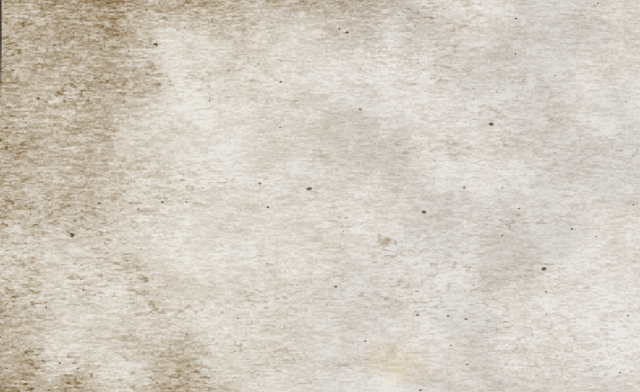
Give the GLSL for this texture, as a WebGL 1 fragment shader.

```glsl
precision highp float;
// Aged, pale woven paper with brown edge stains, horizontal fibres and flecks.

#define PAPER vec3(0.886, 0.868, 0.831)  // clean sheet
#define FADE vec3(0.27, 0.33, 0.41)      // light lost per unit of stain
#define BASE_TONE 0.05
#define MOTTLE 0.42
#define LEFT_STAIN 0.46
#define TOP_STAIN 0.42
#define FIBRE_CLEAN 0.50
#define FIBRE_STAINED 1.25
#define FLECKS 0.42
#define CLOUDS 0.055
#define SPECK_CHANCE 0.16

uniform vec2 u_resolution;

float hash(vec2 p) {
  vec3 q = fract(p.xyx * 0.1031);
  q += dot(q, q.yzx + 33.33);
  return fract((q.x + q.y) * q.z);
}

float noise(vec2 p) {
  vec2 i = floor(p), f = fract(p);
  f = f * f * (3.0 - 2.0 * f);
  float low = mix(hash(i), hash(i + vec2(1.0, 0.0)), f.x);
  float high = mix(hash(i + vec2(0.0, 1.0)), hash(i + 1.0), f.x);
  return mix(low, high, f.y);
}

float fbm(vec2 p) {
  float sum = 0.0, weight = 0.5;
  for (int i = 0; i < 6; i++) {
    sum += weight * noise(p);
    p = mat2(1.6, 1.2, -1.2, 1.6) * p + 17.3;
    weight *= 0.54;
  }
  return sum / 1.06;
}

// 1 below the lower bound, 0 above the upper one
float fall(float lower, float upper, float x) {
  return 1.0 - smoothstep(lower, upper, x);
}

// Sparse dark dots, at most one per cell
float specks(vec2 p, float cells, float radius) {
  vec2 q = p * cells, id = floor(q);
  vec2 centre = 0.2 + 0.6 * vec2(hash(id + 3.7), hash(id + 51.2));
  float size = radius * (0.5 + hash(id + 27.1));
  float dist = length((fract(q) - centre) * vec2(0.8, 1.0)) / cells;
  dist += size * 0.8 * (noise(p * 240.0) - 0.5);
  return fall(size * 0.4, size * 1.5, dist) * step(hash(id + 90.4), SPECK_CHANCE);
}

void main() {
  vec2 uv = gl_FragCoord.xy / u_resolution;
  vec2 p = gl_FragCoord.xy / u_resolution.y;

  // Ragged stains creeping in from the left, the top and the lower corner
  float blotch = fbm(p * 4.0 + 11.0) - 0.5;
  float ragged = fbm(p * 9.0 + 43.0) - 0.5;
  float corner = (1.0 - uv.y) * (1.0 - uv.y);
  float left = fall(0.0, 0.30, uv.x - 0.09 * corner + 0.55 * blotch + 0.25 * ragged);
  float top = fall(0.0, 0.20, 1.0 - uv.y + 0.30 * blotch + 0.25 * ragged);
  top *= fall(0.30, 0.85, uv.x);
  float rust = fall(0.0, 0.09, 1.0 - uv.y + 0.1 * ragged) * fall(0.45, 0.70, uv.x);
  rust = max(rust, fall(0.0, 0.16, length(uv) + 0.15 * ragged));
  float stain = LEFT_STAIN * left + TOP_STAIN * top * (1.0 - 0.55 * left);
  stain += 0.22 * rust;

  // Horizontal weave and fine grain
  float fibre = 0.50 * (noise(p * vec2(48.0, 190.0)) - 0.5)
              + 0.45 * (noise(p * vec2(150.0, 250.0) + 31.0) - 0.5)
              + 0.25 * (noise(p * 310.0 + 7.0) - 0.5);
  float tone = BASE_TONE + stain + MOTTLE * (fbm(p * vec2(7.0, 11.0) + 5.0) - 0.5);
  tone += fibre * mix(FIBRE_CLEAN, FIBRE_STAINED, clamp(stain * 1.5, 0.0, 1.0));

  // Brown flecks gathered in streaky patches
  float chip = 0.5 * noise(p * vec2(62.0, 135.0) + 71.0)
             + 0.5 * noise(p * vec2(120.0, 230.0) + 19.0);
  float streaks = smoothstep(0.38, 0.64, fbm(p * vec2(4.5, 13.0) + 83.0));
  tone += FLECKS * smoothstep(0.58, 0.85, chip) * streaks * (1.0 - 0.45 * uv.x + stain);

  // One soft blemish and a faint smudge low on the sheet
  float blemish = length(uv - vec2(0.603, 0.386)) + 0.015 * (noise(p * 90.0) - 0.5);
  tone += 0.55 * fall(0.0, 0.018, blemish);
  float smudge = fall(0.0, 0.07, length(uv - vec2(0.62, 0.06)) + 0.12 * ragged);

  // Colour: warm stain, cool clouds to the right, then dark marks
  vec3 colour = PAPER - FADE * max(tone, -0.12);
  float cloud = smoothstep(0.45, 0.68, fbm(p * 5.0 + 29.0));
  float rightward = smoothstep(0.25, 0.75, uv.x);
  colour -= CLOUDS * cloud * rightward;
  colour.b += 0.012 * rightward;
  colour -= vec3(0.0, 0.02, 0.07) * smudge;
  float marks = 0.75 * specks(p, 7.0, 0.0034) + 0.5 * specks(p + 4.3, 15.0, 0.0022);
  colour = mix(colour, vec3(0.27, 0.21, 0.15), min(marks, 0.85));
  float seam = fall(0.001, 0.004, uv.x) * smoothstep(0.70, 0.92, uv.y);
  colour = mix(colour, vec3(0.16, 0.14, 0.12), 0.8 * seam);

  gl_FragColor = vec4(clamp(colour, 0.0, 1.0), 1.0);
}
```
